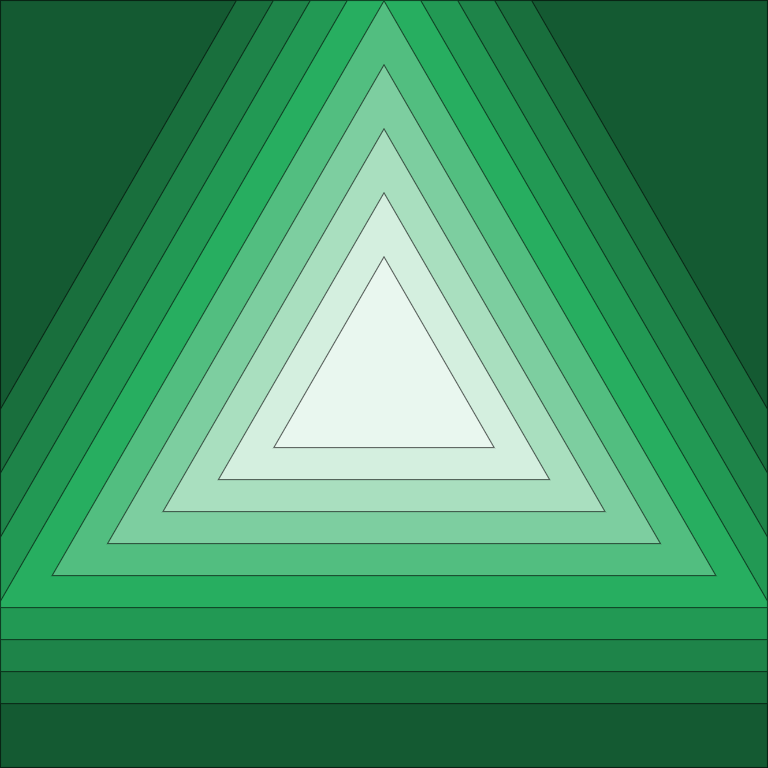
A Shadertoy shader for this background:

```glsl
#define INNER_RADIUS 0.0828
#define RING_STEP 0.04167
#define LAST_EDGE 8.0
#define BASE_BAND 5.0
#define TINT_STEP 0.2
#define MAX_TINT 0.9
#define SHADE_STEP 0.12
#define LINE_WIDTH 0.0014
#define LINE_OPACITY 0.6
#define BASE_GREEN vec3(0.153, 0.682, 0.376)

// Inradius of the centred equilateral triangle passing through p
float triangleRadius(vec2 p) {
    return max(-p.y, dot(vec2(abs(p.x), p.y), vec2(0.8660254, 0.5)));
}

// Tints towards white inside the base band, shades towards black outside
vec3 bandColor(float band) {
    float offset = BASE_BAND - band;
    float tint = clamp(offset * TINT_STEP, 0.0, MAX_TINT);
    float shade = 1.0 + min(offset, 0.0) * SHADE_STEP;
    return mix(BASE_GREEN * shade, vec3(1.0), tint);
}

// Share of a pixel covered by a thin line at signed distance d
float lineCoverage(float d, float pixel) {
    float halfLine = 0.5 * LINE_WIDTH;
    float halfPixel = 0.5 * pixel;
    float overlap = min(d + halfPixel, halfLine) - max(d - halfPixel, -halfLine);
    return clamp(overlap / pixel, 0.0, 1.0);
}

void mainImage(out vec4 fragColor, in vec2 fragCoord) {
    float pixel = 1.0 / min(iResolution.x, iResolution.y);
    vec2 p = (fragCoord - 0.5 * iResolution.xy) * pixel;

    // Nearest triangle outline
    float ring = (triangleRadius(p) - INNER_RADIUS) / RING_STEP;
    float edge = clamp(floor(ring + 0.5), 0.0, LAST_EDGE);
    float edgeDist = (ring - edge) * RING_STEP;

    // Smooth step between the two bands that meet there
    float outside = clamp(edgeDist / pixel + 0.5, 0.0, 1.0);
    vec3 color = mix(bandColor(edge), bandColor(edge + 1.0), outside);

    // Thin outlines and canvas frame
    vec2 margin = 0.5 * iResolution.xy * pixel - abs(p);
    float frameDist = min(margin.x, margin.y) - 0.5 * LINE_WIDTH;
    float ink = max(lineCoverage(edgeDist, pixel), lineCoverage(frameDist, pixel));
    color *= 1.0 - LINE_OPACITY * ink;

    fragColor = vec4(color, 1.0);
}
```
